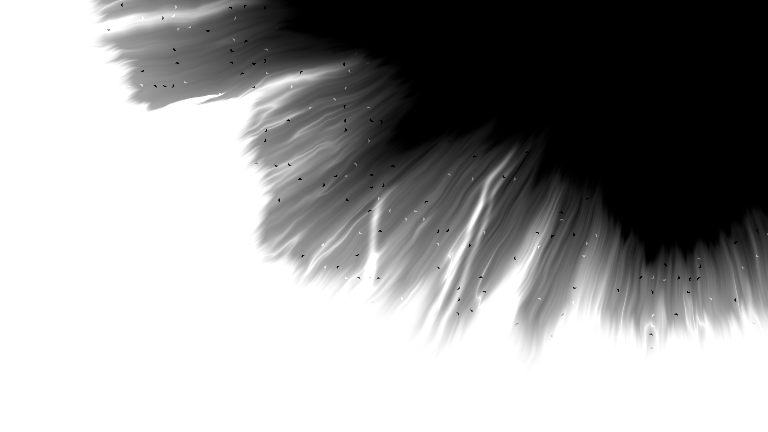
Give the GLSL for this background, as a WebGL 1 fragment shader.

```glsl
precision highp float;
// Black ink bloom bleeding outward in feathery radial streaks over white paper.
uniform vec2 u_resolution;

float hash(vec2 p) {
  return fract(sin(dot(p, vec2(127.1, 311.7))) * 43758.5453);
}

float noise(vec2 p) {
  vec2 i = floor(p), f = fract(p);
  f = f * f * (3.0 - 2.0 * f);
  return mix(mix(hash(i), hash(i + vec2(1.0, 0.0)), f.x),
             mix(hash(i + vec2(0.0, 1.0)), hash(i + 1.0), f.x), f.y);
}

float fbm(vec2 p) {
  float sum = 0.0, weight = 0.53;
  for (int i = 0; i < 4; i++) {
    sum += weight * noise(p);
    p = p * vec2(2.1, 1.7) + 17.3;
    weight *= 0.5;
  }
  return sum;
}

float bump(float x, float center, float width) {
  float d = (x - center) / width;
  return exp(-d * d);
}

// Radius where solid ink ends, by angle from straight down.
float coreRadius(float a) {
  return 0.70 + 0.06 * bump(a, 0.0, 0.14) - 0.05 * smoothstep(0.12, 0.3, a)
       - 0.06 * bump(a, 0.62, 0.13) + 0.13 * bump(a, 0.90, 0.07)
       + 0.06 * smoothstep(0.7, 1.0, a) + 0.21 * smoothstep(1.08, 1.32, a);
}

// Radius where the feathered fringe meets the paper.
float fringeRadius(float a) {
  return 0.96 + 0.03 * bump(a, 0.11, 0.06) + 0.10 * smoothstep(0.27, 0.34, a)
       + 0.07 * smoothstep(0.46, 0.52, a) + 0.11 * smoothstep(0.70, 0.90, a)
       - 0.09 * smoothstep(0.92, 0.98, a) - 0.07 * smoothstep(1.10, 1.16, a)
       + 0.26 * smoothstep(1.175, 1.25, a) + 0.03 * smoothstep(1.3, 1.4, a)
       - 0.12 * bump(a, 0.44, 0.035) - 0.09 * bump(a, 0.605, 0.025);
}

// Sparse curved flecks: dark ones negative, bright ones positive.
float flecks(vec2 p) {
  vec2 cell = floor(p * 38.0), f = fract(p * 38.0) - 0.5;
  float seed = hash(cell + 5.0);
  f -= 0.5 * (vec2(hash(cell), hash(cell + 9.0)) - 0.5);
  float turn = 6.283 * hash(cell + 3.0);
  f = mat2(cos(turn), sin(turn), -sin(turn), cos(turn)) * f;
  f.y += 3.0 * f.x * f.x;
  float mark = 1.0 - smoothstep(0.03, 0.09, length(f * vec2(0.4, 1.0)));
  return mark * (step(0.93, seed) - 2.0 * step(seed, 0.10)) * 0.3;
}

void main() {
  vec2 p = gl_FragCoord.xy / u_resolution.y;
  vec2 fromCore = vec2(1.574, 1.185) - p;
  float r = length(fromCore);
  float a = atan(fromCore.x, fromCore.y);

  // Streak fields stretched along the radius, gently bent
  float bent = a + 0.05 * (fbm(p * 6.0) - 0.5);
  float broad = fbm(vec2(bent * 24.0, r * 3.0));
  float fine = fbm(vec2(bent * 75.0, r * 5.0 + 8.0));
  float left = smoothstep(0.4, 1.0, a);

  // Ragged boundaries and the position between them
  float core = coreRadius(a) + 0.14 * (broad - 0.5) + 0.04 * (fine - 0.5);
  float fringe = fringeRadius(a + 0.03 * (fine - 0.5))
               + 0.09 * (broad - 0.5) + 0.09 * (fine - 0.5);
  float t = (r - core) / (fringe - core);

  // Ink thins outward with streaked density
  float gray = mix(0.76, 0.65, left) * pow(clamp(t, 0.0, 1.0), 0.9);
  float body = smoothstep(0.0, 0.25, t);
  gray += body * (0.30 * (broad - 0.5) + mix(0.50, 0.24, left) * (fine - 0.5));

  // Pale rivulets between the feathers
  float ridge = 1.0 - abs(2.0 * fbm(vec2(bent * 17.0 + 4.0, r * 2.5)) - 1.0);
  float pale = 0.28 * pow(ridge, 14.0) * smoothstep(0.2, 0.8, t);
  float wave = 0.012 * (noise(vec2(r * 16.0, 2.0)) - 0.5);
  float vein = 0.628 - 0.07 * smoothstep(0.72, 1.05, r) + wave;
  pale += 0.50 * bump(a, vein, 0.009) * smoothstep(0.56, 0.78, r);
  pale += 0.28 * bump(a, vein - 0.03, 0.008) * smoothstep(0.62, 0.85, r);
  pale += 0.42 * bump(bent, 0.42, 0.030) * smoothstep(0.64, 0.88, r);
  float branch = 0.82 - 0.11 * smoothstep(0.92, 1.12, r) + wave;
  pale += 0.38 * bump(a, branch, 0.012) * smoothstep(0.88, 0.98, r);
  pale += 0.36 * bump(bent, 1.168, 0.014) * smoothstep(0.74, 1.0, r);
  pale += 0.38 * bump(bent, 1.385, 0.016) * smoothstep(0.9, 1.15, r);
  pale += 0.25 * bump(bent, 0.235, 0.035) * smoothstep(0.75, 0.95, r);
  gray += pale * (0.6 + 0.8 * fine);

  gray += flecks(p) * smoothstep(0.05, 0.3, t);

  // Solid core and white paper
  gray = clamp(gray, 0.0, 1.0) * smoothstep(-0.02, 0.12, t);
  float soft = mix(0.20, 0.06, left);
  gray = mix(gray, 1.0, smoothstep(1.0 - soft, 1.0 + 0.5 * soft, t));
  gl_FragColor = vec4(vec3(gray), 1.0);
}
```
